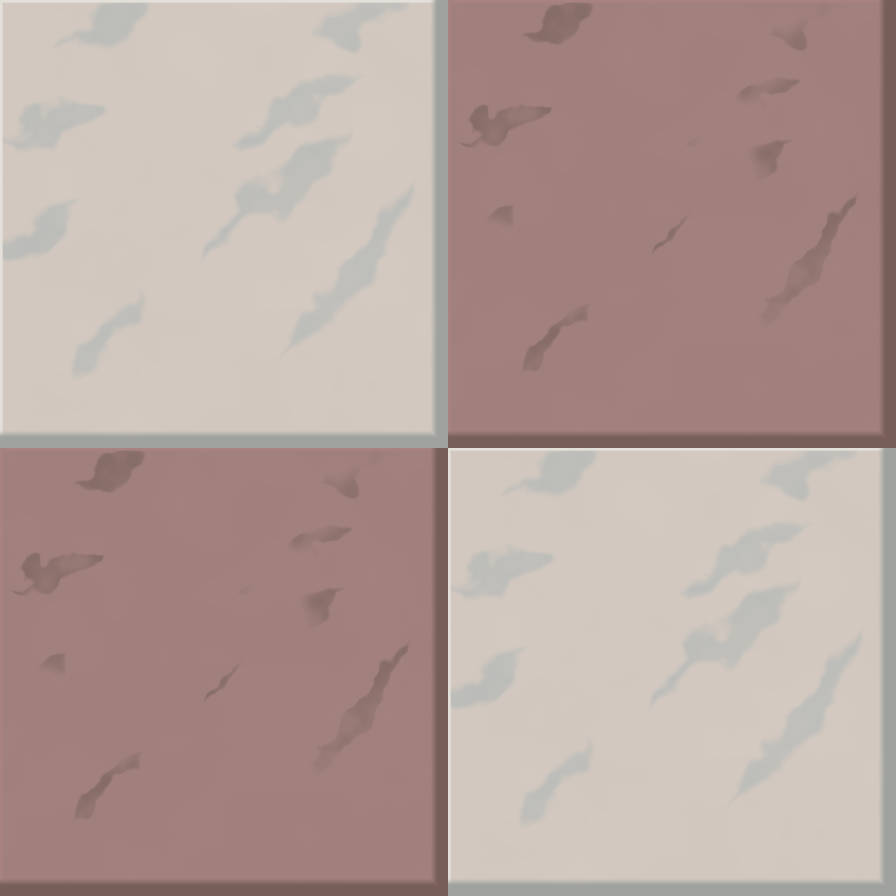
Give the GLSL for this texture, as a Shadertoy shader.

```glsl
// Checkerboard of bevelled marble tiles, cream and dusty rose, with diagonal veins.

#define TILES 2.0             // tiles across and down
#define BEVEL_WIDTH 0.033     // shaded right and lower edge, in tiles
#define GLINT_WIDTH 0.006     // bright left and upper edge, in tiles
#define VEIN_WIDTH 0.046      // half width of a vein, in tiles
#define VEIN_WARP 0.085       // how far veins wander, in tiles
#define STREAKS 8             // veins per tile, in two columns
#define SAMPLES 2             // antialiasing samples per axis

const vec3 CREAM = vec3(0.824, 0.784, 0.750);
const vec3 CREAM_VEIN = vec3(0.735, 0.738, 0.725);
const vec3 CREAM_SHADE = vec3(0.620, 0.632, 0.620);
const vec3 CREAM_GLINT = vec3(0.890, 0.875, 0.850);
const vec3 ROSE = vec3(0.632, 0.500, 0.490);
const vec3 ROSE_VEIN = vec3(0.525, 0.425, 0.405);
const vec3 ROSE_SHADE = vec3(0.470, 0.370, 0.350);
const vec3 ROSE_GLINT = vec3(0.655, 0.510, 0.505);

float hash(vec2 p) {
    vec3 q = fract(p.xyx * 0.1031);
    q += dot(q, q.yzx + 33.33);
    return fract((q.x + q.y) * q.z);
}

float noise(vec2 p) {
    vec2 i = floor(p), f = fract(p);
    f = f * f * (3.0 - 2.0 * f);
    return mix(mix(hash(i), hash(i + vec2(1, 0)), f.x),
               mix(hash(i + vec2(0, 1)), hash(i + vec2(1, 1)), f.x), f.y);
}

float fbm(vec2 p) {
    return 0.55 * noise(p) + 0.3 * noise(p * 2.1 + 7.0) + 0.15 * noise(p * 4.3 + 19.0);
}

// Vein strength, 0 to 1: tapered streaks that steepen and lengthen downwards.
float veins(vec2 p) {
    vec2 warp = vec2(fbm(p * 9.0), fbm(p * 9.0 + 41.0)) - 0.5;
    float ragged = 0.35 + 1.3 * fbm(p * 16.0 + 5.0);
    vec2 q = p + VEIN_WARP * warp;
    float strength = 0.0;
    for (int i = 0; i < STREAKS; i++) {
        float column = float(i % 2), row = float(i / 2);
        vec2 centre = vec2(0.16 + 0.54 * column + 0.1 * cos(1.9 * row),
                           0.95 - (0.23 - 0.04 * column) * row);
        float angle = 0.3 + 0.2 * row;
        float halfLength = 0.13 + 0.05 * row * column;
        vec2 axis = vec2(cos(angle), sin(angle));
        vec2 d = q - centre;
        d -= round(d);
        float along = dot(d, axis) / halfLength;
        float across = abs(dot(d, vec2(-axis.y, axis.x)));
        float width = VEIN_WIDTH * ragged * max(1.0 - along * along, 0.0);
        strength = max(strength, smoothstep(0.0, 0.025, width - across));
    }
    return strength * (0.6 + 0.6 * fbm(p * 12.0 + 23.0));
}

vec3 tileColor(vec2 position) {
    vec2 cell = floor(position), p = fract(position);
    bool isCream = mod(cell.x + cell.y, 2.0) > 0.5;

    // Stone: the same veins on every tile, thinner on rose
    float vein = clamp(veins(p), 0.0, 1.0);
    float roseVein = smoothstep(0.6, 1.0, vein) * smoothstep(0.38, 0.56, fbm(p * 5.0 + 3.0));
    vec3 color = isCream ? mix(CREAM, CREAM_VEIN, vein) : mix(ROSE, ROSE_VEIN, roseVein);
    color += 0.012 * (fbm(p * 7.0 + 60.0) - 0.5);

    // Bevel: thin light on the left and top, wide shade on the right and bottom
    float lit = min(p.x, 1.0 - p.y);
    float shaded = min(1.0 - p.x, p.y);
    float glint = 1.0 - smoothstep(0.6 * GLINT_WIDTH, 1.4 * GLINT_WIDTH, lit);
    float shade = 1.0 - smoothstep(0.65 * BEVEL_WIDTH, 1.25 * BEVEL_WIDTH, shaded);
    color = mix(color, isCream ? CREAM_GLINT : ROSE_GLINT, glint);
    return mix(color, isCream ? CREAM_SHADE : ROSE_SHADE, shade);
}

void mainImage(out vec4 fragColor, in vec2 fragCoord) {
    vec3 total = vec3(0.0);
    for (int i = 0; i < SAMPLES * SAMPLES; i++) {
        vec2 offset = (vec2(i % SAMPLES, i / SAMPLES) + 0.5) / float(SAMPLES) - 0.5;
        total += tileColor(TILES * (fragCoord + offset) / iResolution.xy);
    }
    fragColor = vec4(total / float(SAMPLES * SAMPLES), 1.0);
}
```
